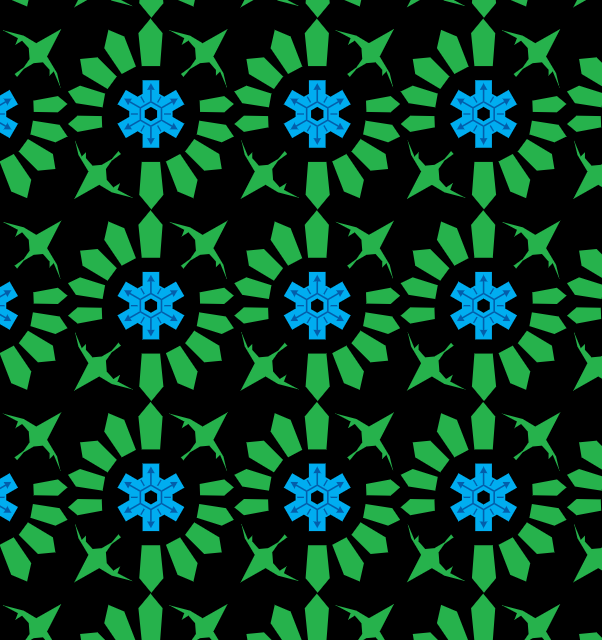
Reproduce this pattern procedurally as a Shadertoy shader.

```glsl
#define UNITS 768.0                    // design units per canvas height
#define TILE vec2(199.6, 230.0)
#define FLOWER_CENTER vec2(181.1, 171.2)
#define FOLD_SLOPE 0.3
#define ARM_HALF_WIDTH 10.0
#define ARM_LENGTH 40.5
#define LINE_HALF_WIDTH 0.95
#define BLACK vec3(0.0)
#define GREEN vec3(0.15, 0.70, 0.30)
#define BLUE vec3(0.0, 0.68, 0.94)
#define DARK_BLUE vec3(0.01, 0.37, 0.67)

const int BIRD_POINTS = 21;

float coverage(float d, float pixel) {
    return clamp(0.5 - d / pixel, 0.0, 1.0);
}

float box(vec2 p, vec2 center, vec2 halfSize) {
    vec2 d = abs(p - center) - halfSize;
    return max(d.x, d.y);
}

// Signed distance to the left of the edge a-b
float edge(vec2 p, vec2 a, vec2 b) {
    vec2 e = normalize(b - a);
    return dot(p - a, vec2(-e.y, e.x));
}

// Convex five-sided petal, corners listed clockwise
float petal(vec2 p, vec2 a, vec2 b, vec2 c, vec2 d, vec2 e) {
    float sides = max(max(edge(p, a, b), edge(p, b, c)), edge(p, c, d));
    return max(sides, max(edge(p, d, e), edge(p, e, a)));
}

float petals(vec2 p) {
    float d = petal(p, vec2(-0.5, 114.5), vec2(14, 97), vec2(11, 57.5), vec2(-11, 57.5), vec2(-15, 97));
    d = min(d, petal(p, vec2(-51, 101), vec2(-32, 93), vec2(-18, 57), vec2(-35, 48), vec2(-56, 79)));
    d = min(d, petal(p, vec2(-85, 66), vec2(-64, 68), vec2(-41, 45), vec2(-52, 30), vec2(-82, 48)));
    d = min(d, petal(p, vec2(-99.5, 27), vec2(-85, 34), vec2(-55, 24.5), vec2(-58, 8), vec2(-90, 13)));
    return min(d, petal(p, vec2(-99.5, -12), vec2(-88, -2), vec2(-59, -2.5), vec2(-58.5, -16), vec2(-88, -21.5)));
}

// Thorny winged shape in the corner of the tile
float bird(vec2 p) {
    vec2 v[BIRD_POINTS] = vec2[](
        vec2(92, 102), vec2(62, 85), vec2(47, 94), vec2(22, 100.5), vec2(40, 91),
        vec2(37, 83), vec2(45, 88), vec2(53, 79), vec2(54, 66), vec2(47, 56),
        vec2(36, 48), vec2(39, 44.5), vec2(47, 54), vec2(59, 61), vec2(70, 62),
        vec2(78, 53), vec2(78, 46), vec2(83, 51), vec2(91, 32), vec2(87, 49), vec2(75, 69));
    float nearest = 1e6, side = 1.0;
    for (int i = 0; i < BIRD_POINTS; i++) {
        vec2 a = v[i], b = v[(i + 1) % BIRD_POINTS];
        vec2 e = b - a, w = p - a;
        vec2 gap = w - e * clamp(dot(w, e) / dot(e, e), 0.0, 1.0);
        nearest = min(nearest, dot(gap, gap));
        bool crosses = (a.y > p.y) != (b.y > p.y);
        if (crosses && p.x < a.x + e.x * (p.y - a.y) / e.y) side = -side;
    }
    return side * sqrt(nearest);
}

vec3 paintSnowflake(vec3 color, vec2 p, float pixel) {
    // Fold into one sixth, with the arm along x
    float sector = radians(60.0);
    float angle = mod(atan(p.y, p.x), sector) - 0.5 * sector;
    vec2 q = length(p) * vec2(cos(angle), abs(sin(angle)));
    vec2 between = vec2(dot(q, vec2(0.866, 0.5)), dot(q, vec2(-0.5, 0.866)));

    // Six arms joined by a hexagon
    float arms = max(q.x - ARM_LENGTH, q.y - ARM_HALF_WIDTH);
    color = mix(color, BLUE, coverage(min(arms, between.x - 26.0), pixel));

    // Inner ring, arrows along the arms, dashes between them
    float ring = abs(between.x - 12.7) - LINE_HALF_WIDTH;
    float stem = box(q, vec2(23.0, 0.0), vec2(8.5, LINE_HALF_WIDTH));
    float head = max(29.0 - q.x, dot(q - vec2(37.0, 0.0), vec2(0.49, 0.872)));
    float dash = box(between, vec2(20.0, 0.0), vec2(4.0, 0.8));
    float lines = min(min(ring, stem), min(head, dash));
    color = mix(color, DARK_BLUE, coverage(lines, pixel));
    return mix(color, BLACK, coverage(between.x - 7.4, pixel));
}

void mainImage(out vec4 fragColor, in vec2 fragCoord) {
    float pixel = UNITS / iResolution.y;
    vec2 p = fragCoord * pixel - FLOWER_CENTER;
    p = mod(p + 0.5 * TILE, TILE) - 0.5 * TILE;

    // Half-turn symmetry about the flower center
    vec2 folded = p.y < FOLD_SLOPE * p.x ? -p : p;
    float leaves = min(petals(folded), bird(folded));

    vec3 color = mix(BLACK, GREEN, coverage(leaves, pixel));
    color = paintSnowflake(color, p, pixel);
    fragColor = vec4(color, 1.0);
}
```
